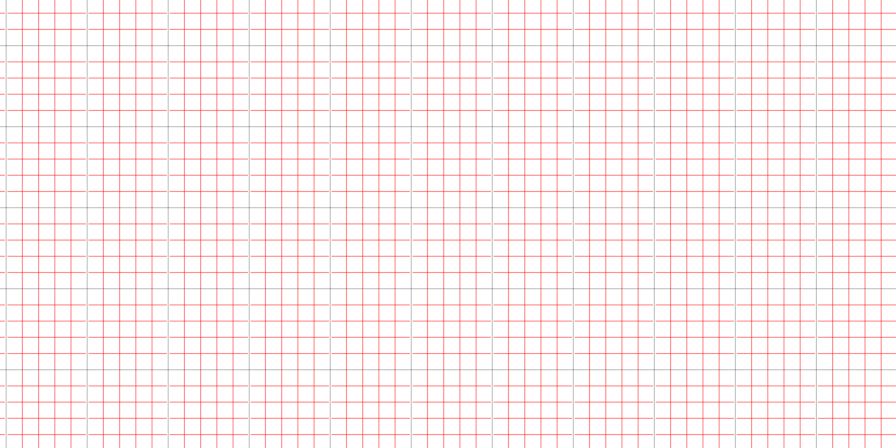
This pattern is drawn by a WebGL 1 fragment shader. Its source:

```glsl
precision highp float;
// Fine red graph-paper grid on white, with every fifth line pale grey.

uniform vec2 u_resolution;

// Box-filtered coverage of a line of the given width at a distance from its centre.
vec2 stroke(vec2 dist, float width, float pixel) {
  return clamp((0.5 * (width + pixel) - dist) / pixel, 0.0, min(1.0, width / pixel));
}

void main() {
  float pixel = 1.0 / u_resolution.y;
  vec2 p = gl_FragCoord.xy * pixel;

  // Nearest grid line on each axis; x holds vertical lines, y horizontal ones.
  float pitch = 0.03617;
  vec2 grid = (p - vec2(0.0138, 0.1747)) / pitch;
  vec2 index = floor(grid + 0.5);
  vec2 dist = abs(grid - index) * pitch;
  vec2 isGrey = step(mod(index + 0.5, 5.0), vec2(1.0));

  vec2 line = stroke(dist, 0.0026, pixel);

  // Red rows break slightly where a grey column passes.
  float gap = stroke(dist, 0.006, pixel).x * isGrey.x * (1.0 - isGrey.y);
  line.y *= 1.0 - gap;

  // Transparent inks multiply where lines cross.
  vec3 red = vec3(1.0, 0.57, 0.57);
  vec3 grey = vec3(0.77);
  vec3 color = mix(vec3(1.0), mix(red, grey, isGrey.y), line.y);
  color *= mix(vec3(1.0), mix(red, grey, isGrey.x), line.x);

  gl_FragColor = vec4(color, 1.0);
}
```
